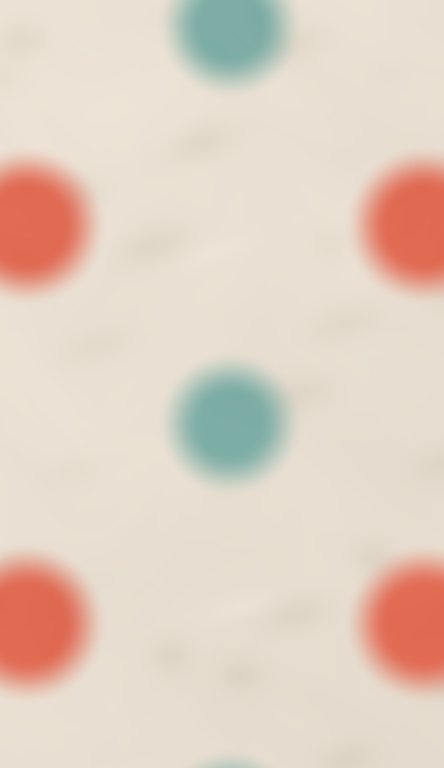
Write a WebGL 2 fragment shader that draws this pattern.

```glsl
#version 300 es
precision highp float;

uniform vec2 u_resolution;
out vec4 fragColor;

// Lengths are fractions of the canvas height
const float PERIOD = 0.518;
const vec2 TEAL_CENTER = vec2(0.300, 0.448);
const vec2 CORAL_CENTER = vec2(0.035, 0.706);
const float TEAL_RADIUS = 0.068;
const float CORAL_RADIUS = 0.077;
const float EDGE_BLUR = 0.030;

const vec3 PAPER = vec3(0.911, 0.876, 0.824);
const vec3 TEAL = vec3(0.490, 0.680, 0.650);
const vec3 CORAL = vec3(0.882, 0.415, 0.325);
const vec3 SMUDGE_TINT = vec3(0.85, 0.92, 1.0);

const float SMUDGE_CELL = 0.125;
const float SMUDGE_STRENGTH = 0.042;
const float MOTTLE_STRENGTH = 0.010;
const float INK_VARIATION = 0.012;
const float GRAIN_SLOPE = 0.35;

vec2 hash2(vec2 p) {
    vec3 q = fract(p.xyx * vec3(0.1031, 0.1030, 0.0973));
    q += dot(q, q.yzx + 33.33);
    return fract((q.xx + q.yz) * q.zy);
}

// Soft cloudy tone from warped, rotated sines
float mottle(vec2 p) {
    float sum = 0.0;
    float amplitude = 0.5;
    mat2 turn = mat2(0.80, 0.60, -0.60, 0.80);
    p *= 11.0;
    for (int i = 0; i < 4; i++) {
        p += 0.6 * sin(p.yx * 1.3 + float(i));
        sum += amplitude * sin(p.x) * sin(p.y * 1.4 + 0.7);
        p = turn * p * 1.8;
        amplitude *= 0.55;
    }
    return sum;
}

// Sparse slanted stains, mostly dark with a few pale ones
float smudges(vec2 p) {
    vec2 grid = p / SMUDGE_CELL;
    vec2 cell = floor(grid);
    float sum = 0.0;
    for (int y = -1; y <= 1; y++) {
        for (int x = -1; x <= 1; x++) {
            vec2 id = cell + vec2(x, y);
            vec2 traits = hash2(id + 71.0);
            vec2 d = grid - id - hash2(id + 13.0);
            d.y -= GRAIN_SLOPE * (traits.x - 0.2) * d.x;
            d /= vec2(mix(0.18, 0.36, traits.x), mix(0.12, 0.19, traits.y));
            float weight = traits.y < 0.2 ? -0.4 : smoothstep(0.35, 1.0, traits.y);
            sum += weight * exp(-dot(d, d));
        }
    }
    return sum;
}

// Coverage of a square lattice of blurred discs
float dots(vec2 p, vec2 center, float radius) {
    vec2 offset = (fract((p - center) / PERIOD + 0.5) - 0.5) * PERIOD;
    return 1.0 - smoothstep(radius - EDGE_BLUR, radius + EDGE_BLUR, length(offset));
}

void main() {
    vec2 p = gl_FragCoord.xy / u_resolution.y;
    float cloud = mottle(p);

    // Aged paper, slightly lighter toward the upper left
    float light = 0.018 * (p.y - 0.5) - 0.022 * (p.x - 0.29);
    vec3 color = PAPER + light + MOTTLE_STRENGTH * cloud;
    color -= SMUDGE_STRENGTH * SMUDGE_TINT * smudges(p);

    // Two staggered inks
    float ink = INK_VARIATION * cloud;
    color = mix(color, TEAL + ink, dots(p, TEAL_CENTER, TEAL_RADIUS));
    color = mix(color, CORAL + ink, dots(p, CORAL_CENTER, CORAL_RADIUS));

    fragColor = vec4(color, 1.0);
}
```
